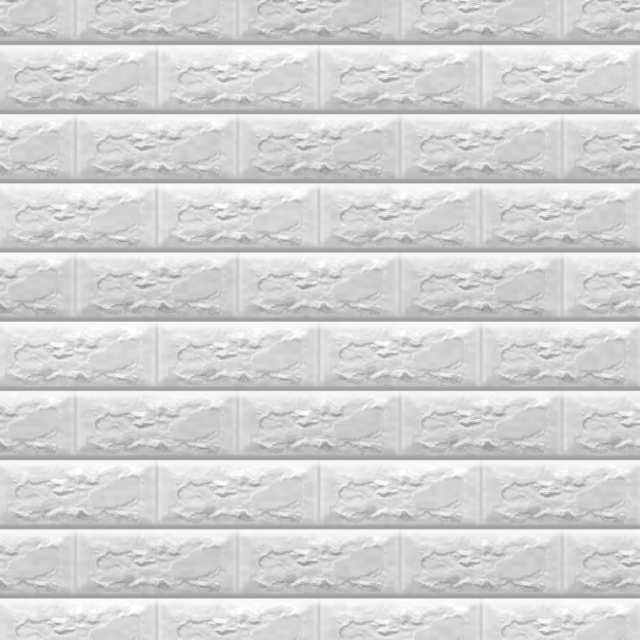
Write a WebGL 1 fragment shader that draws this texture.

```glsl
precision highp float;
uniform vec2 u_resolution;

const vec2 BRICK = vec2(0.2535, 0.1081);
const float ASPECT = 2.345;

float hash(vec2 p) {
  return fract(sin(dot(p, vec2(127.1, 311.7))) * 43758.5453);
}

float noise(vec2 p) {
  vec2 i = floor(p), f = fract(p);
  f = f * f * (3.0 - 2.0 * f);
  return mix(mix(hash(i), hash(i + vec2(1.0, 0.0)), f.x),
             mix(hash(i + vec2(0.0, 1.0)), hash(i + 1.0), f.x), f.y);
}

float fbm(vec2 p) {
  float sum = 0.0, amp = 0.53;
  for (int i = 0; i < 4; i++) {
    sum += amp * noise(p);
    p = p * 2.03 + vec2(3.7, 8.1);
    amp *= 0.5;
  }
  return sum;
}

// Smooth chipped plane on the right half of a brick
float chip(vec2 q) {
  vec2 d = (q - vec2(1.77, 0.5)) / vec2(0.36, 0.24);
  d.x -= 0.35 * d.y;
  return 1.0 - smoothstep(0.75, 1.0, length(d) + 0.9 * (fbm(q * 5.0) - 0.5));
}

// Split-stone height about zero, fading out over the bevels
float relief(vec2 q) {
  vec2 warp = vec2(fbm(q * 3.0 + 4.0), fbm(q * 3.0 + 19.0)) - 0.5;
  vec2 e = q + 0.25 * warp;
  float mask = smoothstep(0.08, 0.4, min(e.x, ASPECT - e.x))
             * smoothstep(0.04, 0.2, e.y) * smoothstep(0.06, 0.4, 1.0 - e.y);
  float lumps = fbm(q * vec2(3.2, 5.6) + 1.3 * warp + 2.0);
  float creases = abs(2.0 * lumps - 1.0);
  float rough = 0.6 * (lumps - 0.5) + 0.6 * creases - 0.1;
  return mask * mix(rough, 0.08 - 0.1 * q.y, chip(q));
}

// Thin curled shadow in the left half
float gouge(vec2 q) {
  vec2 d = (q - vec2(0.62, 0.5)) / vec2(0.34, 0.19);
  d += 1.3 * (vec2(fbm(q * 5.0 + 3.0), fbm(q * 5.0 + 12.0)) - 0.5);
  float arc = 1.0 - smoothstep(0.03, 0.2, abs(length(d) - 0.95));
  return arc * smoothstep(-0.5, 0.5, d.y - 0.5 * d.x);
}

void main() {
  vec2 uv = gl_FragCoord.xy / u_resolution;

  // Running bond, with q measured in brick heights
  float down = (0.931 - uv.y) / BRICK.y;
  float row = floor(down);
  float odd = mod(row, 2.0);
  float along = (uv.x - 0.2448) / BRICK.x + 0.5 * odd;
  vec2 id = vec2(floor(along), row);
  vec2 q = vec2(fract(along) * ASPECT, 1.0 - fract(down));
  float top = 1.0 - q.y;
  float side = min(q.x, ASPECT - q.x);

  // Slight differences from brick to brick
  vec2 s = q + 0.03 * (vec2(hash(id), hash(id + 7.3)) - 0.5);
  float ragged = fbm(s * vec2(4.0, 5.0) + 31.0) - 0.5;

  // Bevels: bright above, grey at the ends
  float tone = mix(0.845, 0.945, 1.0 - smoothstep(0.08, 0.42, top + 0.5 * ragged));
  float end = (1.0 - smoothstep(0.12, 0.28, side + 0.5 * ragged))
            * smoothstep(-0.06, 0.08, min(q.y, top) * 1.2 - side);
  tone = mix(tone, q.x < 1.0 ? 0.86 : 0.83, 0.8 * end);
  tone = mix(tone, 0.815, 0.8 * chip(s));

  // Crumbled lower edge with a broken shadow along it
  float crumble = q.y + 0.45 * (fbm(s * vec2(5.0, 7.0) + 47.0) - 0.5);
  float inner = smoothstep(0.1, 0.35, side);
  tone = mix(tone, 0.755, 1.0 - smoothstep(0.06, 0.24, crumble));
  tone -= 0.1 * inner * (1.0 - smoothstep(0.0, 0.05, abs(crumble - 0.16)));

  // Light from above
  vec2 reach = vec2(-0.008, 0.02);
  float slope = relief(s + reach) - relief(s - reach);
  tone -= clamp(0.85 * slope, -0.085, 0.2);
  tone -= 0.13 * gouge(s);
  tone += 0.05 * (noise(s * vec2(9.0, 14.0) + id * 5.0) - 0.5);
  tone += 0.025 * (hash(id + 2.0) - 0.5) - 0.015 * odd;

  // Vertical joints with faint pale lips
  tone += 0.025 * (1.0 - smoothstep(0.01, 0.04, abs(side - 0.05)));
  tone = mix(tone, 0.79, 0.9 * (1.0 - smoothstep(0.005, 0.035, side)));

  // Bed joints: white arris over a shaded groove
  tone = mix(tone, 0.98, 0.75 * (1.0 - smoothstep(0.04, 0.15, top)));
  float groove = max(1.0 - smoothstep(0.01, 0.09, q.y), 1.0 - smoothstep(0.0, 0.025, top));
  tone = mix(tone, 0.61, 0.9 * groove);

  gl_FragColor = vec4(vec3(clamp(tone, 0.0, 1.0)), 1.0);
}
```
